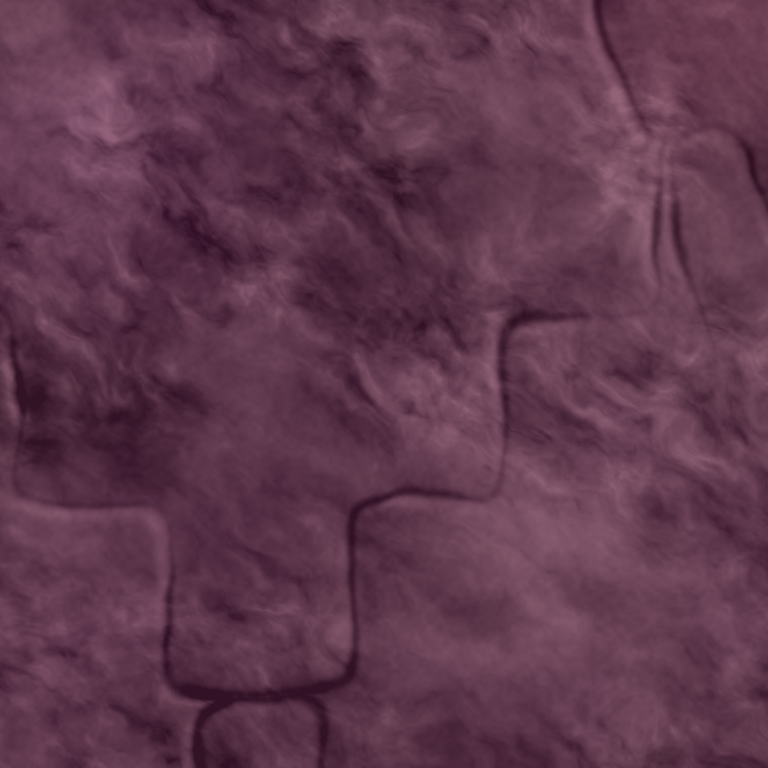
This texture is drawn by a Shadertoy shader. Its source:

```glsl
// Plum-coloured quilted cloth: soft diagonal wrinkles, crumples and mottling,
// crossed by stepped, rounded seams that fade in and out. Seams are distance
// fields, sampled again at an offset for the lit rim and the soft shadow.
#define DARK_PLUM vec3(0.28, 0.14, 0.22)
#define LIGHT_PLUM vec3(0.49, 0.32, 0.40)
#define BASE_TONE 0.37
#define MOTTLE 0.85
#define WRINKLE 0.90
#define CRUMPLE 0.85
#define GRAIN 0.22
#define SEAM_WIDTH 0.0055
#define SEAM_DEPTH 0.62
#define RIM_LIGHT 0.36
#define STEP_SIZE vec2(0.20, 0.245)
#define CORNER_SHARPNESS 0.85

float hash(vec2 p) {
    vec3 q = fract(vec3(p.xyx) * 0.1031);
    q += dot(q, q.yzx + 33.33);
    return fract((q.x + q.y) * q.z);
}

float noise(vec2 p) {
    vec2 i = floor(p), f = fract(p);
    f = f * f * (3.0 - 2.0 * f);
    return mix(mix(hash(i), hash(i + vec2(1, 0)), f.x),
               mix(hash(i + vec2(0, 1)), hash(i + vec2(1, 1)), f.x), f.y);
}

// Fractal noise centred on zero
float fbm(vec2 p) {
    float sum = 0.0, amp = 0.5;
    for (int i = 0; i < 4; i++) {
        sum += amp * (noise(p) - 0.5);
        p = mat2(0.8, 0.6, -0.6, 0.8) * p * 2.03 + 17.3;
        amp *= 0.52;
    }
    return sum;
}

float glow(vec2 p, vec2 centre, vec2 radius) {
    vec2 q = (p - centre) / radius;
    return exp(-dot(q, q));
}

float roundBox(vec2 p, vec2 halfSize, float radius) {
    vec2 q = abs(p) - halfSize + radius;
    return length(max(q, 0.0)) + min(max(q.x, q.y), 0.0) - radius;
}

float segment(vec2 p, vec2 a, vec2 b) {
    vec2 ab = b - a;
    return length(p - a - ab * clamp(dot(p - a, ab) / dot(ab, ab), 0.0, 1.0));
}

// Rounded staircase, mirrored about one upright axis
float stairSeam(vec2 p) {
    vec2 q = (vec2(abs(p.x - 0.345), p.y) - vec2(0.115, 0.10)) / STEP_SIZE;
    float wave = asin(CORNER_SHARPNESS * cos(3.14159 * (q.x + q.y))) / asin(CORNER_SHARPNESS);
    return abs(q.x - q.y + 0.5 - 0.44 * wave) * 0.11;
}

// Distance to the nearest seam
float seamDistance(vec2 p) {
    p += 0.030 * (vec2(noise(p * 9.0 + 3.0), noise(p * 9.0 + 41.0)) - 0.5);
    p += 0.006 * (vec2(noise(p * 30.0 + 8.0), noise(p * 30.0 + 61.0)) - 0.5);
    float d = stairSeam(p) + 0.3 * max(p.x - 0.88, 0.0);
    vec2 leaning = p - vec2(0.92 + 0.22 * (0.83 - p.y), 0.60);
    d = min(d, abs(roundBox(leaning, vec2(0.060, 0.23), 0.05)) + 0.04 * max(0.62 - p.y, 0.0));
    d = min(d, abs(roundBox(p - vec2(0.345, -0.02), vec2(0.08, 0.115), 0.05)));
    float bend = 0.018 * sin(18.0 * (p.y - 0.83));
    return min(d, segment(p + vec2(bend, 0.0), vec2(0.845, 0.83), vec2(0.78, 1.03)));
}

float ridge(float d, float width) {
    return exp(-d * d / (width * width));
}

// Dark crease, lit rim to the lower left, soft shade to the right
float seamRelief(vec2 p) {
    float depth = smoothstep(0.15, 0.85, noise(p * 10.0 + 5.0));
    float lit = smoothstep(0.25, 0.80, noise(p * 12.0 + 33.0));
    float width = SEAM_WIDTH * (0.75 + 0.6 * depth);
    float crease = ridge(seamDistance(p), width) * (0.22 + 0.95 * depth);
    float rim = ridge(seamDistance(p + vec2(0.012, 0.012)), 0.010) * (0.25 + lit);
    float shade = ridge(seamDistance(p - vec2(0.020, 0.002)), 0.024) * (0.2 + depth);
    return RIM_LIGHT * rim * (1.0 - min(crease, 1.0)) - SEAM_DEPTH * crease - 0.20 * shade;
}

// Broad worn and shaded areas
float broadTone(vec2 p) {
    float tone = 0.52 * glow(p, vec2(0.11, 0.79), vec2(0.14, 0.15));
    tone += 0.36 * glow(p, vec2(0.74, 0.24), vec2(0.17, 0.16));
    tone += 0.28 * glow(p, vec2(0.86, 0.48), vec2(0.20, 0.20));
    tone += 0.24 * glow(p, vec2(0.56, 0.43), vec2(0.12, 0.11));
    tone += 0.22 * glow(p, vec2(0.80, 0.74), vec2(0.08, 0.16));
    tone -= 0.18 * glow(p, vec2(0.14, 0.46), vec2(0.13, 0.09));
    tone -= 0.20 * glow(p, vec2(0.44, 0.56), vec2(0.09, 0.12));
    return tone - 0.18 * glow(p, vec2(0.42, 0.02), vec2(0.35, 0.12));
}

void mainImage(out vec4 fragColor, in vec2 fragCoord) {
    vec2 p = fragCoord / iResolution.xy;

    // Wrinkles and small crumples run down to the right, bent by a slow warp
    vec2 warped = p + 0.10 * vec2(fbm(p * 8.0 + 11.0), fbm(p * 8.0 + 29.0));
    vec2 along = mat2(0.80, 0.60, -0.60, 0.80) * warped;
    float wrinkles = fbm(along * vec2(9.0, 17.0) + 50.0);
    float crumple = fbm(along * vec2(23.0, 40.0) + 90.0);
    crumple += 1.6 * crumple * abs(crumple);
    float patches = 0.45 + 1.1 * smoothstep(0.3, 0.8, noise(p * 6.0 + 19.0));
    float mottle = fbm(warped * 5.5 + 7.0);
    float grain = 0.6 * noise(p * 105.0) + 0.4 * noise(p * 190.0 + 9.0) - 0.5;

    float tone = BASE_TONE + broadTone(p) + MOTTLE * mottle + WRINKLE * wrinkles;
    tone += CRUMPLE * patches * crumple + GRAIN * grain + seamRelief(p);
    vec3 color = mix(DARK_PLUM, LIGHT_PLUM, clamp(tone, -0.4, 1.35));

    // Slight drift between violet and rose
    float violet = 0.8 * glow(p, vec2(0.10, 0.77), vec2(0.22)) + fbm(p * 4.0 + 70.0);
    float rose = glow(p, vec2(0.95, 0.96), vec2(0.20, 0.16));
    color += vec3(0.004, -0.010, 0.014) * violet + vec3(0.015, -0.008, -0.010) * rose;
    fragColor = vec4(color, 1.0);
}
```
